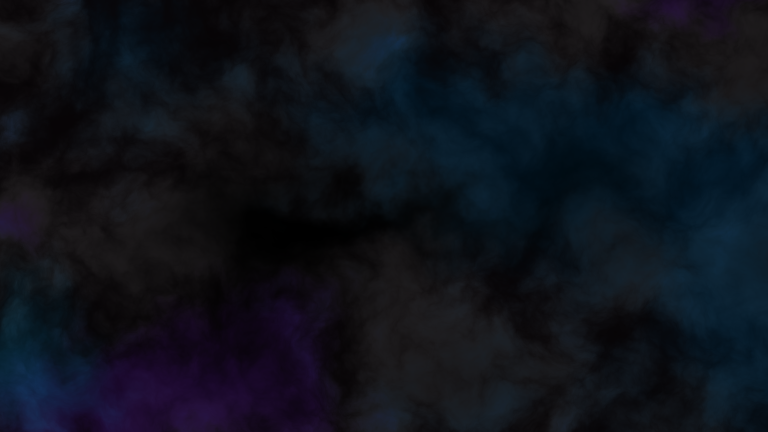
This texture is drawn by a Shadertoy shader. Its source:

```glsl
// Dim nebula: warm grey smoke, deep blue haze and violet clouds around a black void.
// Soft regional glows are distorted by domain-warped gradient noise, and
// billowed noise gives the smoke its scalloped, puffy edges.

vec2 randomGradient(vec2 cell) {
    vec3 h = fract(cell.xyx * vec3(0.1031, 0.1030, 0.0973));
    h += dot(h, h.yzx + 33.33);
    float angle = 6.2832 * fract((h.x + h.y) * h.z);
    return vec2(cos(angle), sin(angle));
}

float gradientNoise(vec2 p) {
    vec2 i = floor(p), f = p - i;
    vec2 u = f * f * f * (f * (f * 6.0 - 15.0) + 10.0);
    vec2 e = vec2(0.0, 1.0);
    float a = dot(randomGradient(i), f);
    float b = dot(randomGradient(i + e.yx), f - e.yx);
    float c = dot(randomGradient(i + e.xy), f - e.xy);
    float d = dot(randomGradient(i + e.yy), f - e.yy);
    return mix(mix(a, b, u.x), mix(c, d, u.x), u.y);
}

float fbm(vec2 p) {
    float sum = 0.0, amplitude = 0.6;
    for (int i = 0; i < 6; i++) {
        sum += amplitude * gradientNoise(p);
        p = mat2(1.6, 1.2, -1.2, 1.6) * p + 7.3;
        amplitude *= 0.54;
    }
    return sum;
}

// Rounded lumps separated by dark creases
float billow(vec2 p) {
    float sum = 0.0, amplitude = 0.5;
    for (int i = 0; i < 6; i++) {
        sum += amplitude * abs(2.0 * gradientNoise(p));
        p = mat2(1.6, 1.2, -1.2, 1.6) * p + 3.7;
        amplitude *= 0.58;
    }
    return sum;
}

float glow(vec2 p, vec2 center, vec2 radius) {
    vec2 d = (p - center) / radius;
    return exp(-dot(d, d));
}

void mainImage(out vec4 fragColor, in vec2 fragCoord) {
    vec2 p = fragCoord / iResolution.y;
    vec2 warp = vec2(fbm(p * 3.5 + 11.0), fbm(p * 3.5 + 47.0));
    vec2 q = p + 0.2 * warp;
    float puffs = billow(p * 5.0 + 0.35 * warp) - 0.5;
    float wisps = fbm(p * 5.0 + 0.7 * warp + 23.0);

    // Regions of the coloured gas
    float blue = glow(q, vec2(1.02, 0.70), vec2(0.36, 0.20))
               + glow(q, vec2(1.50, 0.58), vec2(0.38, 0.22))
               + glow(q, vec2(1.76, 0.24), vec2(0.24, 0.34))
               + 0.6 * glow(q, vec2(0.32, 0.88), vec2(0.30, 0.20))
               + 0.45 * glow(q, vec2(1.15, 0.08), vec2(0.50, 0.18));
    float violet = glow(q, vec2(0.50, 0.13), vec2(0.32, 0.19))
                 + 0.7 * glow(q, vec2(0.12, 0.04), vec2(0.26, 0.16))
                 + 0.8 * glow(q, vec2(1.63, 1.00), vec2(0.16, 0.09))
                 + 0.5 * glow(q, vec2(0.05, 0.44), vec2(0.14, 0.09));
    float azure = glow(q, vec2(0.06, 0.18), vec2(0.22, 0.20));
    float hollow = glow(q, vec2(0.64, 0.44), vec2(0.20, 0.18))
                 + 0.8 * glow(q, vec2(0.96, 0.50), vec2(0.26, 0.05))
                 + 0.6 * glow(q, vec2(1.32, 0.58), vec2(0.14, 0.12));
    hollow = min(hollow, 1.0);

    // Break the glows into clouds
    blue = smoothstep(0.05, 1.15, blue + 0.5 * wisps + 0.4 * puffs);
    violet = smoothstep(0.12, 1.0, violet + 0.35 * wisps + 0.5 * puffs);
    azure = smoothstep(0.1, 1.1, azure + 0.45 * wisps + 0.3 * puffs);

    // Grey smoke banks, thinned inside the void and the violet gas
    vec2 s = p + 0.15 * warp;
    float banks = gradientNoise(s * vec2(2.6, 3.6) + 5.0);
    float smoke = smoothstep(-0.38, 0.42, banks + 0.7 * puffs + 0.3 * wisps + 0.06);
    smoke *= (1.0 - 0.95 * hollow) * (1.0 - 0.75 * violet) * (1.0 - 0.55 * blue);

    vec3 color = vec3(0.032, 0.020, 0.028) * (1.0 - hollow);
    color += smoke * vec3(0.086, 0.088, 0.086);
    color += blue * (1.0 - 0.75 * hollow) * vec3(-0.024, 0.070, 0.122);
    color += violet * (1.0 - 0.7 * hollow) * (1.0 - 0.55 * azure) * vec3(0.080, 0.014, 0.160);
    color += azure * vec3(-0.01, 0.115, 0.165);
    color *= 1.0 + 0.35 * wisps + 0.3 * puffs;
    fragColor = vec4(max(color, 0.0), 1.0);
}
```
